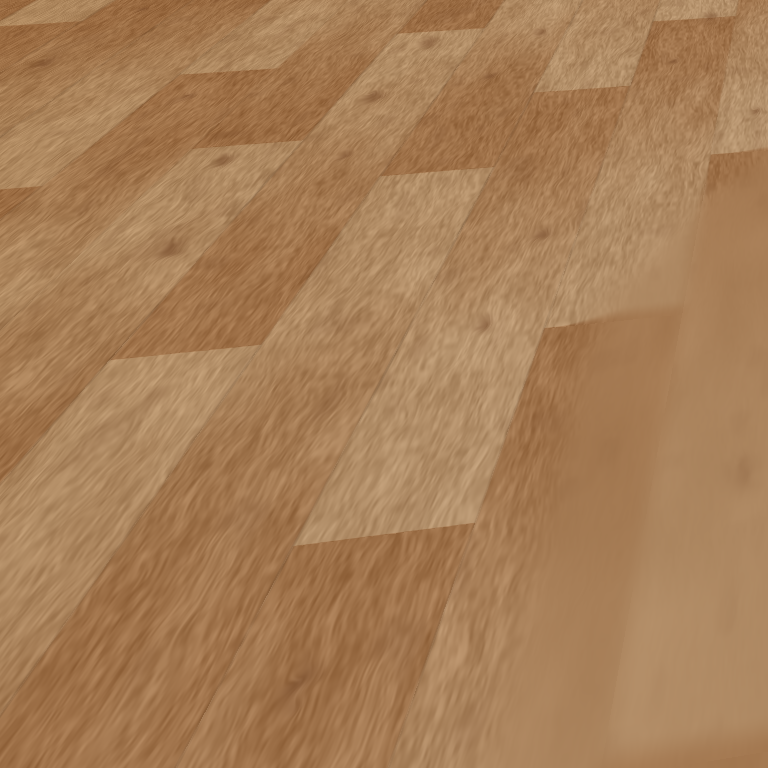
Write a WebGL 2 fragment shader that draws this texture.

```glsl
#version 300 es
precision highp float;

uniform vec2 u_resolution;
out vec4 outColor;

#define LANE_WIDTH 0.1755
#define BOARD_LENGTH 6.12
#define SEAM_WIDTH 0.010
#define SEAM_DEPTH 0.11
#define GRAIN_DEPTH 0.125
#define KNOT_CHANCE 0.36
#define KNOT_SPACING 1.5
#define PALE vec3(0.708, 0.572, 0.425)
#define BROWN vec3(0.628, 0.452, 0.295)
#define KNOT_COLOR vec3(0.45, 0.28, 0.16)

// Vanishing points of the seams (x, y) and of the board ends (z, y)
const vec3 VANISH = vec3(1.065, 1.578, 10.417);

// Stagger of the board ends, lane by lane
const float STAGGER[11] = float[11](
    6.05, 3.53, 1.66, 0.06, 3.70, 0.95, 2.82, 0.38, 5.88, 4.76, 0.26);

float hash(vec2 p) {
    vec3 q = fract(p.xyx * 0.1031);
    q += dot(q, q.yzx + 33.33);
    return fract((q.x + q.y) * q.z);
}

float noise(vec2 p) {
    vec2 i = floor(p), f = fract(p);
    f = f * f * (3.0 - 2.0 * f);
    return mix(mix(hash(i), hash(i + vec2(1, 0)), f.x),
               mix(hash(i + vec2(0, 1)), hash(i + vec2(1, 1)), f.x), f.y);
}

float boardPosition(float lane, float along) {
    return (along - STAGGER[clamp(int(lane), 0, 10)]) / BOARD_LENGTH;
}

// Each board fades from a pale end to a brown one; every third group is turned
float boardTone(float lane, float along, float soft) {
    float t = fract(boardPosition(lane, along));
    if (mod(floor(lane / 3.0), 3.0) == 1.0) t = 1.0 - t;
    return (1.0 - smoothstep(0.1, 0.95, t)) * smoothstep(0.0, soft / BOARD_LENGTH, t);
}

// One possible knot in each cell of a lane
float knot(vec2 floorPos) {
    vec2 p = floorPos / vec2(1.0, KNOT_SPACING);
    vec2 cell = floor(p);
    float exists = step(hash(cell + 71.0), KNOT_CHANCE);
    vec2 center = 0.28 + 0.44 * vec2(hash(cell + 13.0), hash(cell + 37.0));
    float size = mix(0.4, 1.0, hash(cell + 5.0));
    vec2 d = (fract(p) - center) * vec2(1.0, KNOT_SPACING) / (vec2(0.1, 0.15) * size);
    d += 0.9 * (noise(floorPos * vec2(16.0, 9.0)) - 0.5);
    return exists * exp(-dot(d, d));
}

void main() {
    vec2 uv = gl_FragCoord.xy / u_resolution;

    // Perspective: x counts lanes, y runs along the boards
    float depth = VANISH.y - uv.y;
    vec2 pos = vec2((VANISH.x - uv.x) / (depth * LANE_WIDTH) - 0.02,
                    (VANISH.z - uv.x) / depth);
    vec2 pixel = fwidth(pos);

    // Unfocused sheet in the lower right
    float rise = max(uv.y - 0.5, 0.0);
    float sheetEdge = 0.612 + 0.23 * uv.y + 2.0 * rise * rise;
    float blur = smoothstep(-0.03, 0.06, uv.x - sheetEdge);

    // Board tones, blended across the nearest seam
    float seam = floor(pos.x + 0.5);
    float side = pos.x - seam;
    vec2 soft = pixel * 1.2 + blur * vec2(0.1, 0.2);
    float tone = mix(boardTone(seam - 1.0, pos.y, soft.y),
                     boardTone(seam, pos.y, soft.y),
                     smoothstep(-soft.x, soft.x, side));
    tone = mix(tone, 0.4, 0.45 * blur);

    // Grain: own offset for each board, bent around the knots
    float lane = floor(pos.x);
    float board = floor(boardPosition(lane, pos.y));
    vec2 wood = pos + 40.0 * vec2(hash(vec2(lane, board + 9.0)), hash(vec2(board + 3.0, lane)));
    float spot = knot(pos);
    wood.x += 0.1 * noise(wood * vec2(3.0, 1.3)) + 0.03 * noise(wood * vec2(8.0, 5.0)) + 0.07 * spot;
    float broad = noise(wood * vec2(4.0, 1.6)) - 0.5;
    float streak = noise(wood * vec2(20.0, 2.5)) - 0.5;
    float fibre = noise(wood * vec2(44.0, 6.0)) - 0.5;
    float pore = noise(wood * vec2(68.0, 14.0)) - 0.5;
    float focus = 1.0 - 0.93 * blur;
    float grain = 0.25 * broad + focus * (0.3 * streak + 0.6 * fibre + 0.65 * pore);

    vec3 color = mix(BROWN, PALE, clamp(tone + 0.3 * broad * focus, 0.0, 1.0));
    color += GRAIN_DEPTH * grain * vec3(0.95, 1.0, 1.0);

    // Knots and faint stains
    float stain = smoothstep(0.7, 0.95, noise(wood * vec2(6.0, 3.2) + 17.0));
    color = mix(color, KNOT_COLOR, (0.5 * spot + 0.14 * stain) * (1.0 - 0.6 * blur));

    // Thin seams, broken and of uneven strength
    float line = 1.0 - smoothstep(SEAM_WIDTH * 0.5, SEAM_WIDTH * 0.5 + pixel.x, abs(side));
    float strength = mix(0.2, 1.0, hash(vec2(seam, 4.0))) * (0.4 + 0.6 * noise(vec2(seam, pos.y * 3.0)));
    color *= 1.0 - SEAM_DEPTH * line * strength * (1.0 - blur);

    // Warmer far left, cooler light on the right
    float warmth = clamp(0.75 * uv.y - 0.9 * uv.x + 0.25, 0.0, 1.0);
    color *= mix(vec3(1.0), vec3(0.96, 0.92, 0.85), warmth);
    outColor = vec4(color, 1.0);
}
```
